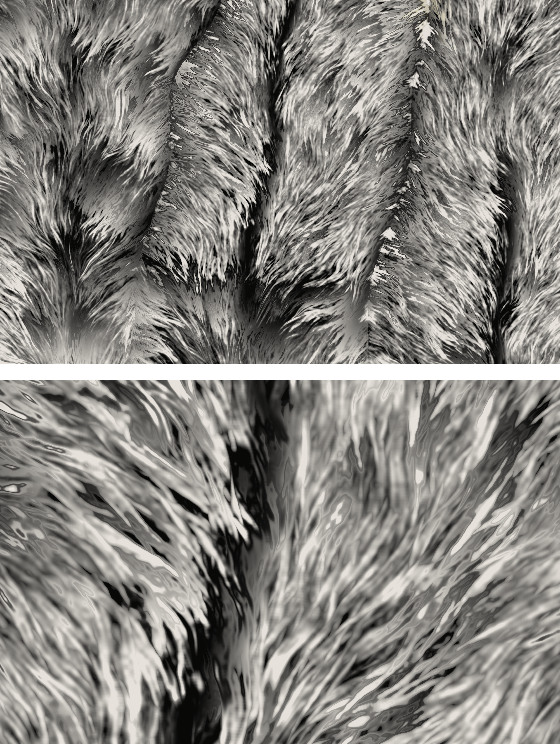
Top: the whole. Bottom: its middle third, enlarged.
This texture is drawn by a Shadertoy shader. Its source:

```glsl
const vec3 FUR_TINT = vec3(1.0, 0.982, 0.95);
const vec3 CREAM = vec3(0.86, 0.83, 0.72);
const int STEPS = 20;

float hash(vec2 p) {
    return fract(sin(dot(p, vec2(127.1, 311.7))) * 43758.5453);
}

float noise(vec2 p) {
    vec2 i = floor(p), f = fract(p);
    f = f * f * (3.0 - 2.0 * f);
    return mix(mix(hash(i), hash(i + vec2(1, 0)), f.x),
               mix(hash(i + vec2(0, 1)), hash(i + vec2(1, 1)), f.x), f.y);
}

float bell(float d, float width) {
    return exp(-d * d / (width * width));
}

// Horizontal positions of the pelt edges and spines at height y
float leftEdge(float y) {
    return 0.37 + 0.1 * smoothstep(0.2, 0.6, y) + 0.14 * smoothstep(0.74, 1.02, y);
}

float rightEdge(float y) {
    return 1.01 + 0.12 * smoothstep(0.15, 0.6, y) + 0.05 * smoothstep(0.7, 1.0, y);
}

float middleSpine(float y) {
    return 0.64 + 0.16 * y + 0.012 * sin(14.0 * (y - 0.48));
}

float rightSpine(float y) {
    return 1.36 + 0.04 * smoothstep(0.0, 0.5, y);
}

// Long, loose fur: left pelt and lower strip
float looseFur(vec2 p) {
    float left = 1.0 - smoothstep(-0.06, 0.04, p.x - leftEdge(p.y));
    float low = (1.0 - smoothstep(0.18, 0.26, p.y)) * (1.0 - smoothstep(0.98, 1.08, p.x));
    return max(left, low);
}

// Hair direction: fans outward from the spine of each pelt
vec2 flow(vec2 p, float turn) {
    float spine = p.x < leftEdge(p.y) ? 0.2
                : p.x < rightEdge(p.y) ? middleSpine(p.y) : rightSpine(p.y);
    float d = p.x - spine;
    float lean = 1.15 * d / (abs(d) + 0.12) + turn;
    lean += 1.0 * (noise(p * 7.0) - 0.5) + 0.6 * (noise(p * 26.0 + 5.0) - 0.5);
    return vec2(sin(lean), cos(lean));
}

// Noise smeared along the flow, fine hairs plus broader tufts
float strands(vec2 p, float turn, float seed, float len) {
    float sum = 0.0, total = 0.0;
    for (int i = 0; i < STEPS; i++) {
        float weight = 1.0 - float(i) / float(STEPS);
        float fine = noise(p * 210.0 + seed) - 0.5;
        float tuft = noise(p * 48.0 + seed) - 0.5;
        sum += weight * (fine + 0.32 * tuft);
        total += weight;
        p += flow(p, turn) * len / float(STEPS);
    }
    return sum / total;
}

// Dark valleys along edges and spines
float seams(vec2 p) {
    float y = p.y;
    float dark = 0.97 * bell(p.x - middleSpine(y), 0.02 + 0.014 * (1.0 - y)) * smoothstep(0.08, 0.2, y);
    dark = max(dark, 0.75 * bell(p.x - leftEdge(y), 0.019) * smoothstep(0.2, 0.35, y));
    dark = max(dark, 0.82 * bell(p.x - rightEdge(y), 0.021) * smoothstep(0.1, 0.25, y));
    dark = max(dark, 0.92 * bell(p.x - rightSpine(y), 0.03) * (1.0 - smoothstep(0.42, 0.64, y)));
    float across = smoothstep(0.36, 0.43, p.x) * (1.0 - smoothstep(0.88, 1.05, p.x));
    float crossLine = 0.24 - 0.05 * (p.x - 0.4) + 0.03 * (noise(p * 9.0) - 0.5);
    return max(dark, 0.9 * across * bell(y - crossLine, 0.032));
}

// Soft dark patches: xy centre, zw radii
float patches(vec2 p) {
    vec4 spots[7] = vec4[7](
        vec4(0.41, 0.81, 0.04, 0.10), vec4(0.30, 0.52, 0.08, 0.07),
        vec4(0.19, 0.33, 0.05, 0.05), vec4(0.22, 0.15, 0.04, 0.09),
        vec4(0.75, 0.12, 0.07, 0.06), vec4(1.28, 0.03, 0.10, 0.04),
        vec4(1.39, 0.83, 0.04, 0.09));
    float dark = 0.0;
    for (int i = 0; i < 7; i++) {
        vec2 d = (p - spots[i].xy) / spots[i].zw;
        dark = max(dark, 0.72 * exp(-dot(d, d)));
    }
    return dark;
}

void mainImage(out vec4 fragColor, in vec2 fragCoord) {
    vec2 p = fragCoord / iResolution.y;
    float loose = looseFur(p);

    // Two crossing layers of hair
    float len = mix(0.06, 0.095, loose);
    float hair = max(strands(p, 0.16, 3.0, len), strands(p, -0.16, 71.0, len)) - 0.035;

    // Hairs drag the broad shading along, giving ragged borders
    vec2 q = p + flow(p, 0.0) * hair * 0.55;
    float tone = 0.575 + (noise(q * vec2(10.0, 7.0) + 2.0) - 0.5) * mix(0.14, 0.62, loose);
    tone -= 0.2 * smoothstep(0.6, 0.9, noise(q * vec2(30.0, 19.0)));
    float dark = max(seams(q), patches(q));
    float value = tone * (1.0 - dark) + hair * 2.5 * (1.0 - 0.8 * dark);
    value = clamp(value, 0.03, 0.9);

    // Warm grey, with a pale corner between the upper pelts
    vec3 color = value * FUR_TINT;
    float corner = bell(q.x - 1.2, 0.025) * smoothstep(0.92, 1.0, q.y);
    fragColor = vec4(mix(color, CREAM, 0.85 * corner), 1.0);
}
```
